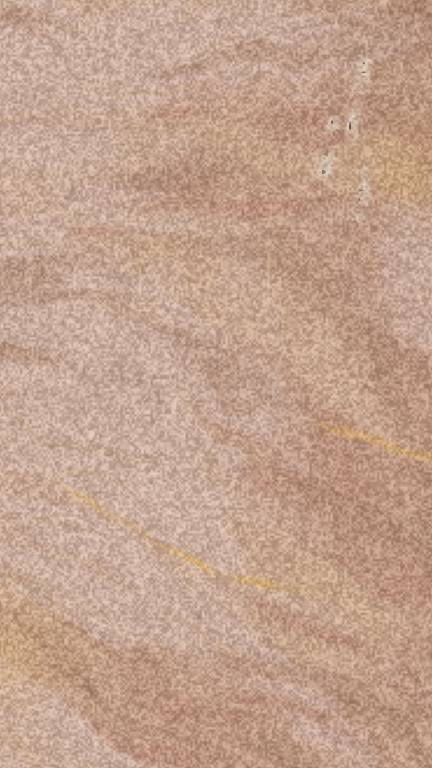
This texture is drawn by a Shadertoy shader. Its source:

```glsl
const vec3 ROSE  = vec3(0.730, 0.572, 0.492);
const vec3 SAND  = vec3(0.775, 0.645, 0.545);
const vec3 MAUVE = vec3(0.798, 0.688, 0.640);
const vec3 UMBER = vec3(0.655, 0.505, 0.415);
const vec3 OCHRE = vec3(0.835, 0.665, 0.400);
const vec3 CHALK = vec3(0.830, 0.755, 0.690);
const float FINE_GRAIN = 185.0;     // cells per canvas width
const float COARSE_GRAIN = 85.0;
const float FINE_CONTRAST = 0.20;
const float COARSE_CONTRAST = 0.08;
const float VEIN_WIDTH = 0.010;
const int MARK_COUNT = 4;
// Chalk marks: centre x, centre y, half length
const vec3 MARKS[MARK_COUNT] = vec3[](
    vec3(0.84, 1.605, 0.028), vec3(0.755, 1.44, 0.055),
    vec3(0.84, 1.33, 0.050), vec3(0.81, 1.49, 0.025));

float hash(vec2 p) {
    vec3 q = fract(p.xyx * 0.1031);
    q += dot(q, q.yzx + 33.33);
    return fract((q.x + q.y) * q.z);
}

float noise(vec2 p) {
    vec2 cell = floor(p), f = fract(p);
    f = f * f * (3.0 - 2.0 * f);
    return mix(mix(hash(cell), hash(cell + vec2(1, 0)), f.x),
               mix(hash(cell + vec2(0, 1)), hash(cell + vec2(1, 1)), f.x), f.y);
}

float fbm(vec2 p) {
    float sum = 0.0, amp = 0.5;
    for (int i = 0; i < 5; i++) {
        sum += amp * noise(p);
        p = mat2(1.6, 1.2, -1.2, 1.6) * p + 17.3;
        amp *= 0.5;
    }
    return sum / 0.96875;
}

// Soft band around a signed distance
float band(float d, float width) {
    return exp(-d * d / (width * width));
}

// Fades in after a and out before b
float span(float x, float a, float b) {
    return smoothstep(a - 0.04, a + 0.04, x) * (1.0 - smoothstep(b - 0.05, b + 0.05, x));
}

float veins(vec2 p) {
    float breakup = smoothstep(0.30, 0.62, noise(p * 13.0 + 4.0));
    float longY = 0.70 - 0.42 * (p.x - 0.09) - 0.065 * sin(4.76 * (p.x - 0.09));
    float longVein = band(p.y - longY, VEIN_WIDTH) * span(p.x, 0.10, 0.74);
    float shortY = 0.805 - 0.31 * (p.x - 0.74);
    float shortVein = band(p.y - shortY, VEIN_WIDTH) * span(p.x, 0.75, 1.05);
    float ring = length((p - vec2(0.0, 0.25)) * vec2(1.0, 0.95)) - 0.17;
    float ringVein = band(ring, VEIN_WIDTH * 1.3) * smoothstep(0.16, 0.28, p.y);
    return longVein * (0.30 + 0.70 * breakup) + shortVein * 0.8 + ringVein * breakup * 0.7;
}

float chalkMarks(vec2 p) {
    float mask = 0.0;
    for (int i = 0; i < MARK_COUNT; i++) {
        vec2 d = p - MARKS[i].xy;
        d.x -= 0.2 * d.y;
        d.y -= clamp(d.y, -MARKS[i].z, MARKS[i].z);
        mask = max(mask, 1.0 - smoothstep(0.009, 0.024, length(d)));
    }
    return mask * smoothstep(0.12, 0.55, noise(p * 30.0));
}

void mainImage(out vec4 fragColor, in vec2 fragCoord) {
    vec2 p = fragCoord / iResolution.x;
    vec2 warp = vec2(fbm(p * 3.5), fbm(p * 3.5 + 31.0)) - 0.5;
    vec2 q = p + 0.16 * warp;

    // Strata dip to the right below and level out at the top
    float dip = mix(0.55, -0.10, smoothstep(0.4, 1.7, p.y));
    vec2 flow = vec2(q.x, q.y + dip * q.x);
    float patches = fbm(flow * vec2(2.2, 5.5) + 3.0);
    float layers = fbm(flow * vec2(2.6, 17.0) + 11.0);
    float streaks = fbm(flow * vec2(4.0, 38.0) + 23.0);

    // Stone body: rose ground, sandy layers, pale mauve patches
    vec3 col = mix(ROSE, SAND, smoothstep(0.36, 0.64, layers + 0.16 * (0.5 - p.x)));
    float paleBelt = band(flow.y - 1.18, 0.26);
    float pale = patches + 0.26 * (0.42 - p.x) + 0.14 * paleBelt;
    col = mix(col, MAUVE, 0.85 * smoothstep(0.47, 0.63, pale));
    col = mix(col, SAND, 0.45 * smoothstep(0.52, 0.68, streaks));
    float shade = smoothstep(0.53, 0.70, fbm(flow * vec2(2.4, 13.0) + 47.0));
    col = mix(col, UMBER, 0.45 * shade);
    col = mix(col, UMBER, 0.28 * smoothstep(0.6, 1.05, p.x) * smoothstep(0.9, 1.5, p.y));

    // Ochre stains and veins
    vec2 bent = p + 0.07 * warp;
    float stain = band(length(p - vec2(0.93, 1.38)), 0.09)
                + band(length(p - vec2(0.02, 0.25)), 0.11);
    col = mix(col, OCHRE, 0.28 * stain);
    col = mix(col, OCHRE, 0.75 * clamp(veins(bent), 0.0, 1.0));

    // Chalk marks with tiny dark pits
    float chalk = chalkMarks(p + 0.03 * warp);
    col = mix(col, CHALK, 0.75 * chalk);
    col *= 1.0 - 0.45 * chalk * smoothstep(0.80, 0.92, noise(p * 95.0 + 7.0));

    // Sandy surface grain
    float grain = FINE_CONTRAST * (noise(p * FINE_GRAIN) - 0.5)
                + COARSE_CONTRAST * (noise(p * COARSE_GRAIN + 60.0) - 0.5);
    col += grain * vec3(0.95, 1.0, 1.0);

    fragColor = vec4(clamp(col, 0.0, 1.0), 1.0);
}
```
